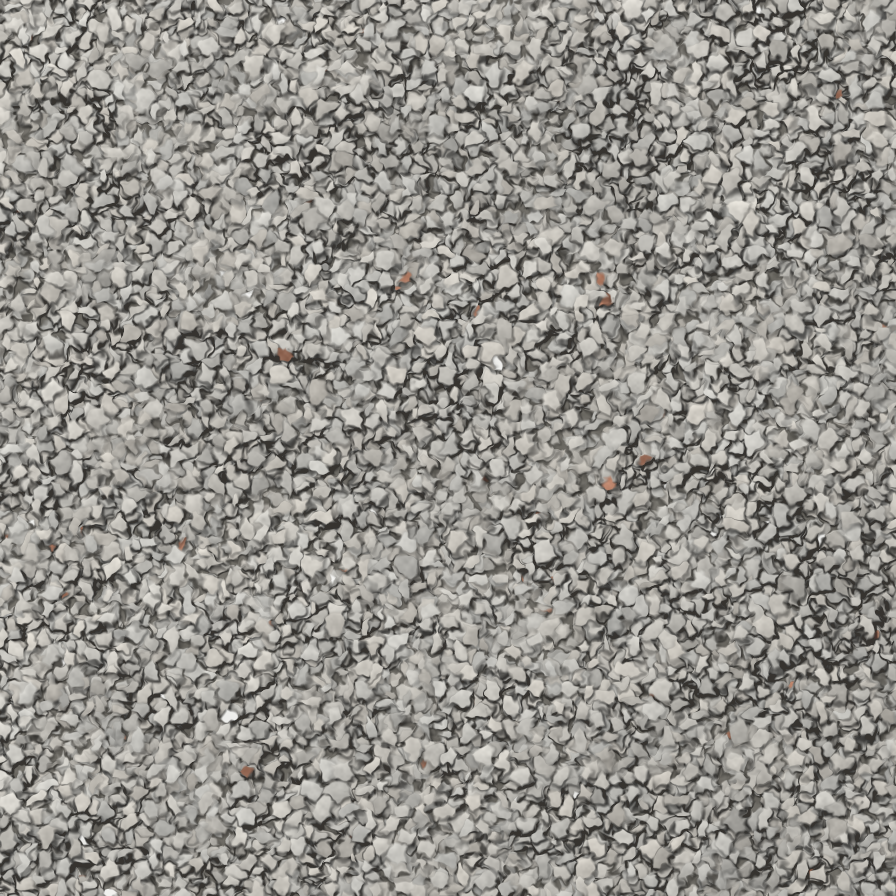
A three.js fragment shader for this texture:

```glsl
// Pale grey crushed stone seen from above, packed tight and lit from the upper left.
// Layers of jittered, ragged convex chips are painted from bottom to top, each one
// casting a soft one-sided shadow whose depth varies in patches.

#define LAYERS 7
#define SIDES 5
#define FINE_SCALE 64.0
#define COARSE_SCALE 42.0
#define PRESENCE 0.84
#define EDGE 0.0024
#define SHADOW_DEPTH 0.44
#define SHADOW_REACH 0.20
#define ACCENT_SHARE 0.003
#define GAP_COLOR vec3(0.42, 0.41, 0.385)
#define STONE_TINT vec3(1.0, 0.987, 0.953)
#define RUST_COLOR vec3(0.68, 0.48, 0.39)

varying vec2 vUv;

const float TAU = 6.2831853;
const vec2 LIGHT_DIR = vec2(-0.45, 0.89);

float hash(vec2 p) {
  vec3 q = fract(p.xyx * 0.1031);
  q += dot(q, q.yzx + 33.33);
  return fract((q.x + q.y) * q.z);
}

vec3 hash3(vec2 p) {
  vec3 q = fract(p.xyx * vec3(0.1031, 0.1030, 0.0973));
  q += dot(q, q.yxz + 33.33);
  return fract((q.xxy + q.yzz) * q.zyx);
}

float noise(vec2 p) {
  vec2 i = floor(p);
  vec2 f = fract(p);
  f = f * f * (3.0 - 2.0 * f);
  float low = mix(hash(i), hash(i + vec2(1.0, 0.0)), f.x);
  float high = mix(hash(i + vec2(0.0, 1.0)), hash(i + 1.0), f.x);
  return mix(low, high, f.y);
}

vec2 rotate(vec2 p, float angle) {
  float c = cos(angle);
  float s = sin(angle);
  return vec2(c * p.x + s * p.y, c * p.y - s * p.x);
}

// Signed distance to a chip: uneven half planes trimmed by a circle.
float chipDistance(vec2 p, float radius, vec2 seed) {
  float d = length(p) - 1.3 * radius;
  for (int i = 0; i < SIDES; i++) {
    vec3 h = hash3(seed + float(i) * 7.3);
    float angle = (float(i) + 0.7 * h.x) * TAU / float(SIDES);
    d = max(d, dot(p, vec2(cos(angle), sin(angle))) - radius * (0.65 + 0.6 * h.y));
  }
  return d;
}

// Shadows the ground below one chip, then paints the chip itself.
vec3 paintChip(vec3 ground, vec2 local, vec2 seed, float height, float scale,
               float grit, float depth) {
  vec3 shape = hash3(seed + 11.7);
  vec3 look = hash3(seed + 47.1);
  bool rusty = look.x < ACCENT_SHARE;
  bool bright = look.x > 1.0 - ACCENT_SHARE;
  float radius = mix(0.26, 0.50, shape.x) * (rusty || bright ? 0.6 : 1.0);

  // Long axes lean loosely towards the upper right.
  vec2 turned = rotate(local, 0.9 + (shape.y - 0.5) * 2.6);
  turned.y *= 1.0 + 0.8 * shape.z;
  float d = chipDistance(turned, radius, seed);

  // The shadow fades out on the lit side of the chip.
  float facing = dot(local, LIGHT_DIR) / (length(local) + 0.02);
  float shadow = 1.0 - smoothstep(-0.02, SHADOW_REACH, d + 0.10 * facing);
  shadow *= 0.55 - 0.45 * facing;
  ground *= 1.0 - depth * shadow;

  float level = mix(0.64, 0.815, sqrt(look.y)) * mix(0.88, 1.0, height);
  level *= 1.0 + 0.06 * dot(local, LIGHT_DIR) / radius;
  level *= 1.0 - 0.06 * smoothstep(-0.12, 0.0, d);
  level += grit;
  vec3 stone = level * STONE_TINT + (look.z - 0.5) * vec3(0.014, 0.0, -0.014);
  if (rusty) stone = RUST_COLOR * (0.8 + 0.35 * look.y) + grit;
  if (bright) stone = vec3(0.93, 0.93, 0.92);

  float edge = EDGE * scale;
  return mix(ground, stone, 1.0 - smoothstep(-edge, 0.6 * edge, d));
}

void main() {
  // Two warps, coarse and fine, make the outlines of the chips ragged.
  vec2 coarse = vec2(noise(vUv * 85.0), noise(vUv * 85.0 + 57.0)) - 0.5;
  vec2 fine = vec2(noise(vUv * 190.0 + 13.0), noise(vUv * 190.0 + 91.0)) - 0.5;
  vec2 p = vUv + coarse * 0.008 + fine * 0.0035;
  float grit = 0.08 * (noise(vUv * 150.0) - 0.5) + 0.03 * (noise(vUv * 330.0 + 31.0) - 0.5);

  // Patches of loose and tight packing change how dark the shadows get.
  float patches = 0.6 * noise(vUv * 34.0 + 5.0) + 0.4 * noise(vUv * 13.0 + 71.0);
  float depth = SHADOW_DEPTH * mix(0.35, 1.65, smoothstep(0.15, 0.85, patches));
  vec3 color = GAP_COLOR + grit;

  for (int k = 0; k < LAYERS; k++) {
    float height = float(k) / float(LAYERS - 1);
    float scale = mix(FINE_SCALE, COARSE_SCALE, height);
    vec2 g = rotate(p, float(k) * 0.7) * scale + float(k) * 19.37;
    vec2 cell = floor(g);
    for (int y = -1; y <= 1; y++) {
      for (int x = -1; x <= 1; x++) {
        vec2 id = cell + vec2(float(x), float(y));
        vec2 seed = id + float(k) * 131.0;
        vec3 place = hash3(seed);
        if (place.z > PRESENCE) continue;
        vec2 local = rotate(g - id - mix(vec2(0.2), vec2(0.8), place.xy), -float(k) * 0.7);
        color = paintChip(color, local, seed, height, scale, grit, depth);
      }
    }
  }

  // Broad drift in brightness, and a floor for the deepest gaps.
  color *= 0.965 + 0.07 * noise(vUv * 6.0) + 0.05 * (noise(vUv * 17.0 + 40.0) - 0.5);
  color *= 1.0 + 0.035 * (vUv.y - vUv.x);
  gl_FragColor = vec4(max(color, vec3(0.21, 0.20, 0.185)), 1.0);
}
```
